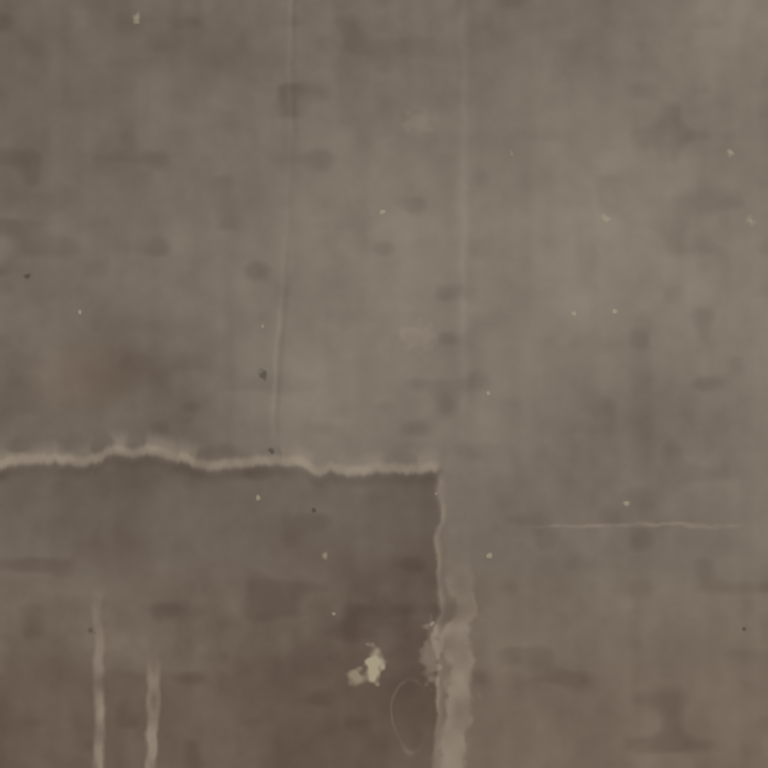
This texture is drawn by a Shadertoy shader. Its source:

```glsl
// Weathered concrete wall: soft cloudy stains, a darker lower panel with a
// pale cracked lip, peeling joint, thin seams, drips, chips and scattered specks.
// Tone is summed from value noise and soft distance bands, then coloured.

const vec3 DARK_STAIN = vec3(0.372, 0.324, 0.285);
const vec3 PALE_CEMENT = vec3(0.515, 0.474, 0.423);
const vec3 WARM_TINT = vec3(0.012, 0.0, -0.008);
const vec3 PLASTER = vec3(0.58, 0.53, 0.47);
const vec3 CHIP_COLOR = vec3(0.67, 0.63, 0.53);

float hash(vec2 p) {
    vec3 q = fract(vec3(p.xyx) * 0.1031);
    q += dot(q, q.yzx + 33.33);
    return fract((q.x + q.y) * q.z);
}

float noise(vec2 p) {
    vec2 i = floor(p), f = fract(p);
    f = f * f * (3.0 - 2.0 * f);
    float low = mix(hash(i), hash(i + vec2(1, 0)), f.x);
    float high = mix(hash(i + vec2(0, 1)), hash(i + vec2(1, 1)), f.x);
    return mix(low, high, f.y);
}

// Fractal noise centred on zero
float cloud(vec2 p) {
    float sum = 0.0, gain = 0.5;
    for (int i = 0; i < 5; i++) {
        sum += gain * (noise(p) - 0.5);
        p = mat2(1.6, 1.2, -1.2, 1.6) * p + 17.3;
        gain *= 0.5;
    }
    return sum;
}

float under(float x, float a, float b) {
    return 1.0 - smoothstep(a, b, x);
}

float band(float d, float halfWidth, float blur) {
    return under(abs(d), halfWidth - blur, halfWidth + blur);
}

float blob(vec2 p, vec2 center, vec2 radius) {
    vec2 d = (p - center) / radius;
    return exp(-dot(d, d));
}

// Flake with a ragged outline
float chip(vec2 p, vec2 center, vec2 radius) {
    float ragged = 0.8 * (noise(p * 130.0) - 0.5);
    return under(length((p - center) / radius) + ragged, 0.5, 1.3);
}

// Signed specks: positive are pale, negative are dark
float specks(vec2 p, float cells, float chance) {
    vec2 id = floor(p * cells);
    vec2 center = 0.25 + 0.5 * vec2(hash(id + 21.0), hash(id + 48.0));
    float radius = cells * mix(0.003, 0.007, hash(id + 73.0));
    float d = length(fract(p * cells) - center) / radius + noise(p * 200.0) - 0.5;
    return under(d, 0.1, 1.2) * step(hash(id + 5.7), chance) * (hash(id + 91.0) > 0.4 ? 0.6 : -0.5);
}

// Broad light and shade of the wall
float wallTone(vec2 p) {
    float tone = 0.57 + 0.13 * smoothstep(0.1, 0.8, p.x);
    tone += 0.36 * blob(p, vec2(0.78, 0.62), vec2(0.26, 0.18));
    tone += 0.24 * blob(p, vec2(0.48, 0.64), vec2(0.18, 0.24));
    tone += 0.13 * blob(p, vec2(0.95, 0.9), vec2(0.3, 0.2));
    tone -= 0.24 * blob(p, vec2(0.08, 0.98), vec2(0.28, 0.22));
    tone -= 0.20 * blob(p, vec2(0.14, 0.52), vec2(0.12, 0.07));
    tone -= 0.30 * blob(p, vec2(0.88, 0.45), vec2(0.14, 0.06));
    return tone - 0.20 * smoothstep(0.57, 0.63, p.x) * under(p.y, 0.0, 0.37);
}

void mainImage(out vec4 fragColor, in vec2 fragCoord) {
    vec2 p = fragCoord / iResolution.xy;
    float wobble = cloud(p * 24.0);
    float fine = cloud(p * 38.0 + 9.0);

    // Stains, mottling and faint vertical brushing
    float tone = wallTone(p) + 0.62 * cloud(p * 5.0 + 3.0) + 0.40 * cloud(p * 13.0 + 6.0);
    tone += 0.30 * fine + 0.10 * (noise(p * vec2(70.0, 6.0)) - 0.5);
    tone -= 0.35 * smoothstep(0.62, 0.95, noise(p * vec2(24.0, 34.0) + 8.0)) * noise(p * 9.0);

    // Dark lower panel below an uneven lip
    float lip = p.y - 0.388 - 0.018 * blob(p, vec2(0.20, 0.4), vec2(0.08, 1.0))
              - 0.035 * cloud(vec2(p.x * 26.0, 2.0));
    float joint = p.x - 0.573 - 0.022 * wobble;
    float left = under(p.x, 0.565, 0.576);
    float panel = under(lip, -0.006, 0.002) * under(joint, -0.008, 0.004);
    float depth = 0.15 + 0.30 * smoothstep(0.2, 0.45, p.x);
    tone -= panel * (depth + 0.26 * under(p.y + 0.15 * wobble, 0.12, 0.24));

    // Thin vertical seams with a dark side
    float seam = p.x - 0.356 - 0.021 * smoothstep(0.42, 0.85, p.y) - 0.006 * wobble;
    float seamFade = smoothstep(0.40, 0.46, p.y) * noise(p * vec2(3.0, 14.0));
    tone += seamFade * (0.25 * band(seam, 0.002, 0.004) - 0.25 * band(seam - 0.007, 0.002, 0.005));
    tone += 0.16 * band(p.x - 0.604 - 0.015 * wobble, 0.004, 0.007) * smoothstep(0.36, 0.6, p.y);

    float warmth = under(p.y, 0.0, 0.4) + blob(p, vec2(0.11, 0.51), vec2(0.06, 0.04));
    vec3 color = mix(DARK_STAIN, PALE_CEMENT, clamp(tone, -0.2, 1.2)) + WARM_TINT * (warmth - 0.3);

    // Pale plaster: lip, joint, drips, hairline crack and loop
    float worn = 0.3 + 0.8 * noise(p * vec2(90.0, 45.0));
    float plaster = left * (0.4 + 0.3 * worn) * band(lip - 0.003, 0.006, 0.005);
    plaster += left * 0.45 * band(lip - 0.013, 0.010, 0.012) * smoothstep(0.35, 0.65, noise(p * 45.0));
    plaster += worn * 0.7 * band(joint + 0.002, 0.003, 0.004) * under(p.y, 0.37, 0.39);
    float peel = band(p.x - 0.598 - 0.05 * wobble, 0.015, 0.005) * under(p.y, 0.13, 0.36);
    plaster += peel * (0.2 + 0.6 * noise(p * 50.0));
    plaster += 0.6 * chip(p, vec2(0.562, 0.15), vec2(0.012, 0.036));
    plaster += worn * 0.8 * band(p.x - 0.128 - 0.012 * wobble, 0.006, 0.004) * under(p.y, 0.14, 0.27);
    plaster += worn * band(p.x - 0.198 - 0.016 * wobble, 0.008, 0.004) * under(p.y, 0.11, 0.155);
    float hairline = p.y - 0.316 - 0.016 * wobble;
    plaster += 0.6 * band(hairline, 0.002, 0.003) * band(p.x - 0.83, 0.13, 0.03) * worn;
    float loop = length((p - vec2(0.535, 0.07)) / vec2(0.025, 0.05)) + 0.4 * wobble - 1.0;
    plaster += 0.3 * worn * band(loop, 0.05, 0.07) * under(p.x, 0.53, 0.56);
    plaster += 0.35 * chip(p, vec2(0.543, 0.56), vec2(0.022, 0.020));
    plaster += 0.25 * chip(p, vec2(0.545, 0.84), vec2(0.018, 0.016));
    color = mix(color, PLASTER + 0.08 * fine, clamp(plaster, 0.0, 0.85));

    // Shadow under the lip, bright chips and specks
    color -= 0.025 * left * band(lip + 0.012, 0.004, 0.008);
    float chips = chip(p, vec2(0.488, 0.137), vec2(0.012, 0.024)) + 0.6 * chip(p, vec2(0.464, 0.118), vec2(0.011));
    float dots = specks(p, 13.0, 0.15);
    color = mix(color, CHIP_COLOR, clamp(chips + max(dots, 0.0), 0.0, 0.9));
    fragColor = vec4(color * (1.0 + 0.45 * min(dots, 0.0)), 1.0);
}
```
